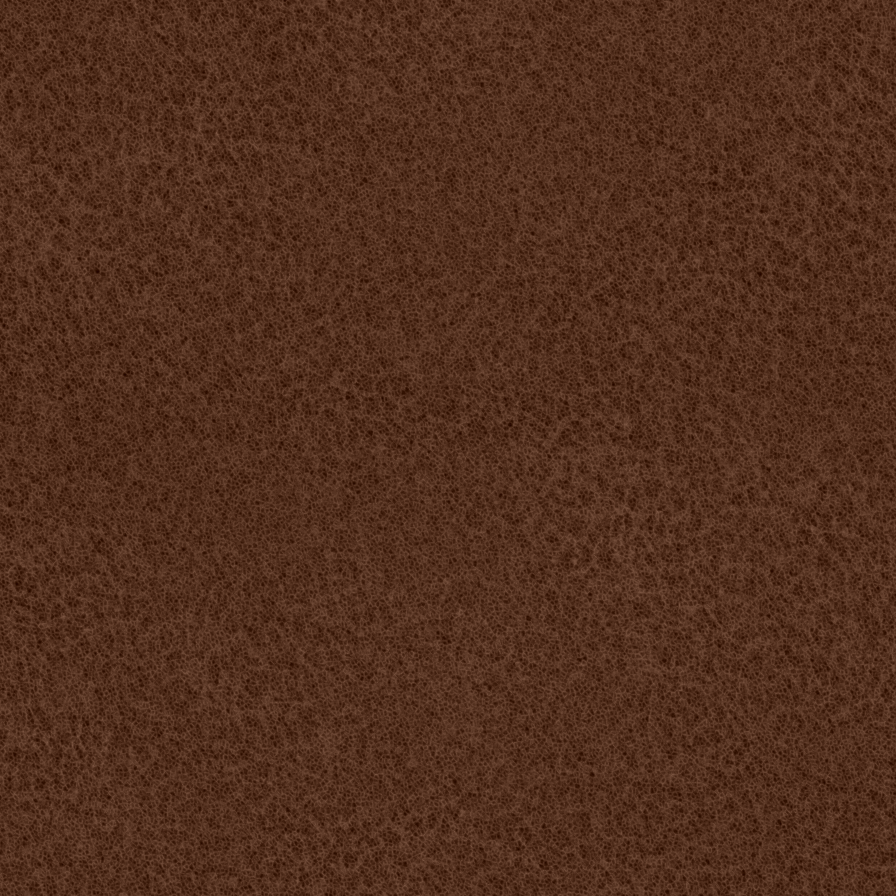
A Shadertoy shader for this texture:

```glsl
// Brown leather: soft pale creases around slanted dark pebbles, under a fine
// pore grain. Every scale is cellular noise, stretched along the hide's slant;
// layered sines bend the creases and vary their strength across the hide.

vec2 hash22(vec2 p) {
    vec3 h = fract(p.xyx * vec3(0.1031, 0.1030, 0.0973));
    h += dot(h, h.yzx + 33.33);
    return fract((h.xx + h.yz) * h.zy);
}

// Returns nearest distance, second nearest distance and a random cell tone
vec3 cellular(vec2 p) {
    vec2 cell = floor(p);
    vec2 local = p - cell;
    vec3 result = vec3(8.0, 8.0, 0.0);
    for (int y = -1; y <= 1; y++) {
        for (int x = -1; x <= 1; x++) {
            vec2 offset = vec2(x, y);
            vec2 jitter = hash22(cell + offset + 500.0);
            float d = length(offset + jitter - local);
            if (d < result.x) {
                result = vec3(d, result.x, hash22(cell + offset + 917.0).x);
            } else {
                result.y = min(result.y, d);
            }
        }
    }
    return result;
}

// Smooth irregular patches from rotated sine layers, roughly -1 to 1
float patches(vec2 p) {
    float sum = 0.0;
    float weight = 0.5;
    for (int i = 0; i < 4; i++) {
        sum += weight * sin(p.x + 1.7 * sin(p.y)) * cos(p.y * 0.9 + 1.3);
        p = mat2(0.8, 0.6, -0.6, 0.8) * p * 1.8 + 2.4;
        weight *= 0.65;
    }
    return sum;
}

// Pale line between neighbouring cells
float crease(vec2 p, float width) {
    vec3 c = cellular(p);
    return 1.0 - smoothstep(0.0, width, c.y - c.x);
}

void mainImage(out vec4 fragColor, in vec2 fragCoord) {
    vec2 uv = fragCoord / min(iResolution.x, iResolution.y);

    // Axes across and along the slant, which falls steeply to the right
    vec2 hide = vec2(dot(uv, vec2(0.87, 0.5)), dot(uv, vec2(0.5, -0.87)));
    vec2 bend = vec2(patches(uv * 9.0), patches(uv.yx * 11.0 + 5.0));
    vec2 bent = hide + 0.018 * bend;
    vec2 wobble = 0.0022 * sin(uv.yx * 190.0 + 3.0 * bend);

    // Pebbles and smaller wrinkles, clearer in some areas than in others
    float strength = 1.0 + 0.55 * patches(uv * 7.0 + 3.0);
    float pebbles = crease((bent + wobble) * vec2(64.0, 36.0), 0.5) - 0.42;
    float wrinkles = crease((bent - wobble) * vec2(112.0, 70.0) + 40.0, 0.5) - 0.42;
    float tone = strength * (0.052 * pebbles + 0.026 * wrinkles);

    // Pore grain
    vec3 pore = cellular(hide * vec2(225.0, 180.0) + 0.5 * bend);
    vec3 grit = cellular(uv * 310.0 + 80.0);
    tone += 0.17 * (0.28 - min(pore.y - pore.x, 0.7));
    tone += 0.06 * (pore.z - 0.5);
    tone += 0.10 * (grit.x - 0.45);

    // Broad shading and rare pale specks
    tone += 0.012 * patches(uv * 4.0 + 1.0);
    tone += 0.22 * step(0.9998, pore.z) * smoothstep(0.6, 0.2, pore.x);

    vec3 leather = vec3(0.312, 0.177, 0.109) + tone * vec3(1.0, 0.92, 0.87);
    fragColor = vec4(clamp(leather, 0.0, 1.0), 1.0);
}
```
